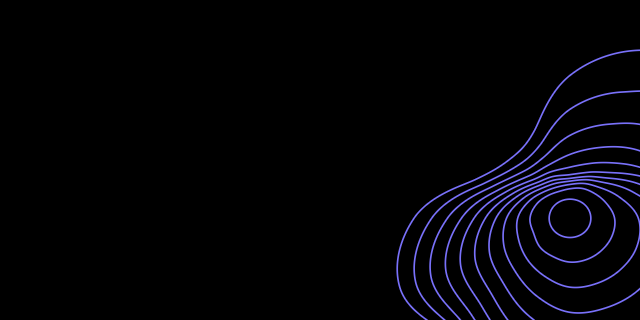
This background is drawn by a Shadertoy shader. Its source:

```glsl
// Draws nested violet contour lines spreading from a core at the lower right on black.

const vec3 BACKGROUND = vec3(0.0);
const vec3 LINE_COLOR = vec3(0.475, 0.443, 0.98);
const float CANVAS_HEIGHT = 384.0;        // drawing units per canvas height
const vec2 CORE = vec2(684.0, 122.0);     // centre of the innermost ring
const float CORE_RADIUS = 24.0;
const float HALF_WIDTH = 1.0;
const int RING_COUNT = 11;
const float SWELL_START = 4.0;            // ring from which the outer lobe grows
const float SWELL_SPAN = 6.0;
const float SWELL_POWER = 2.4;
const int SECTORS = 16;
const float TAU = 6.2831853;

// Growth per direction, counterclockwise from the right:
// x = early (square root), y = steady (linear), z = late swelling.
const vec3 GROWTH[SECTORS] = vec3[SECTORS](
    vec3( 0.0, 28.5,   0.0), vec3( 8.0, 14.5, -40.0),
    vec3(14.0,  4.0, 140.0), vec3(15.5,  0.0, 146.0),
    vec3(12.5,  0.0, 109.0), vec3(10.0,  1.6,  42.0),
    vec3(13.0,  1.2,  24.0), vec3(16.0,  3.0,  17.0),
    vec3(14.0,  9.0,  28.0), vec3( 5.0, 17.5,   5.0),
    vec3( 8.0, 18.0, -28.0), vec3( 2.0, 25.0, -75.0),
    vec3(-1.0, 30.5,   0.0), vec3(-2.0, 32.0,   0.0),
    vec3(-4.0, 34.0,   0.0), vec3(-4.0, 34.0,   0.0));

// Periodic Catmull-Rom spline of the growth, with its slope per radian.
void sampleGrowth(float angle, out vec3 growth, out vec3 slope) {
    float sector = mod(angle / TAU, 1.0) * float(SECTORS);
    int k = int(floor(sector));
    float t = fract(sector);
    vec3 a = GROWTH[(k + SECTORS - 1) % SECTORS];
    vec3 b = GROWTH[k % SECTORS];
    vec3 c = GROWTH[(k + 1) % SECTORS];
    vec3 d = GROWTH[(k + 2) % SECTORS];
    vec3 c1 = 0.5 * (c - a);
    vec3 c2 = a - 2.5 * b + 2.0 * c - 0.5 * d;
    vec3 c3 = 0.5 * (d - a) + 1.5 * (b - c);
    growth = b + t * (c1 + t * (c2 + t * c3));
    slope = (c1 + t * (2.0 * c2 + 3.0 * t * c3)) * float(SECTORS) / TAU;
}

// Weights of the three growth terms for one ring.
vec3 ringWeights(float ring) {
    float swell = max(ring - SWELL_START, 0.0) / SWELL_SPAN;
    return vec3(sqrt(ring), ring, pow(swell, SWELL_POWER));
}

void mainImage(out vec4 fragColor, in vec2 fragCoord) {
    float pixel = CANVAS_HEIGHT / iResolution.y;
    vec2 p = fragCoord * pixel - CORE;
    float angle = atan(p.y, p.x);
    vec3 growth, slope;
    sampleGrowth(angle, growth, slope);

    // Distance to the nearest ring, corrected for its slant
    float nearest = 1e4;
    for (int i = 0; i < RING_COUNT; i++) {
        vec3 weights = ringWeights(float(i));
        float radius = CORE_RADIUS + cos(2.0 * angle) + dot(growth, weights);
        float slant = dot(slope, weights) / radius;
        nearest = min(nearest, abs(length(p) - radius) / sqrt(1.0 + slant * slant));
    }

    // Antialiased line
    float coverage = clamp((HALF_WIDTH - nearest) / pixel + 0.5, 0.0, 1.0);
    fragColor = vec4(mix(BACKGROUND, LINE_COLOR, coverage), 1.0);
}
```
